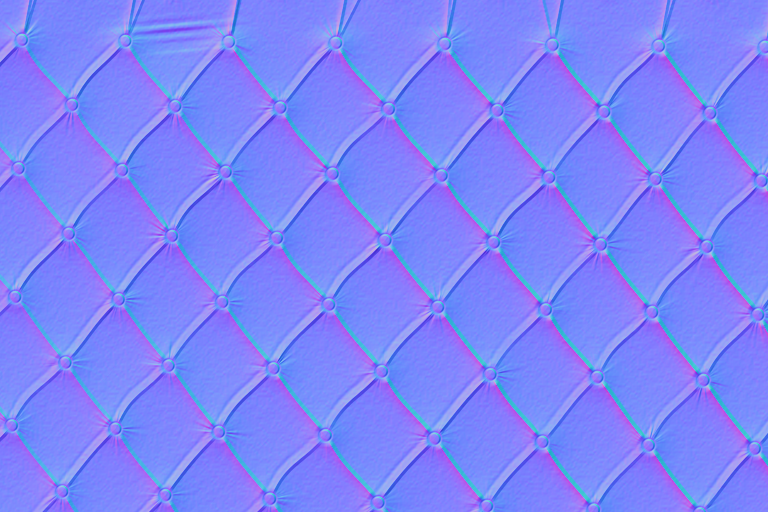
Give the GLSL for this texture map, as a WebGL 1 fragment shader.

```glsl
precision highp float;
// Tangent-space normal map of buttoned, diamond-tufted leather upholstery.
uniform vec2 u_resolution;

const float PI = 3.14159265;
const vec2 PITCH = vec2(0.207, 0.1256);  // button column and row spacing
const vec2 FIRST = vec2(0.045, 0.078);   // first button, from the top left
const float SEAM_GAP = 0.16;             // distance between parallel seams
const float REACH = 0.08;                // extent of the pull around seams and buttons
const float BUTTON_RADIUS = 0.0118;

float hash(vec2 p) {
  vec3 q = fract(vec3(p.xyx) * 0.1031);
  q += dot(q, q.yzx + 33.33);
  return fract((q.x + q.y) * q.z);
}

float noise(vec2 p) {
  vec2 i = floor(p), f = fract(p);
  f = f * f * f * (f * (f * 6.0 - 15.0) + 10.0);
  vec2 e = vec2(0.0, 1.0);
  return mix(mix(hash(i), hash(i + e.yx), f.x),
             mix(hash(i + e.xy), hash(i + e.yy), f.x), f.y);
}

float bell(float x) {
  return exp(-x * x);
}

// Column and row coordinates; columns crowd at the left, rows drift and fan out.
vec2 tuftGrid(vec2 p) {
  float x = p.x + 0.012 * bell((p.x - 0.5) / 0.35);
  float u = (x - FIRST.x) / PITCH.x;
  float v = (p.y - FIRST.y - 0.002 * u) / (PITCH.y + 0.00074 * u);
  return vec2(u + 0.016 * v, v);
}

// Signed distance to the closest seam, each segment bowed by its own amount.
float seamDistance(float across, float along, float bow, float sway) {
  float line = floor(across + 0.5);
  float segment = floor(along);
  float t = along - segment;
  float r = hash(vec2(line + 20.0, segment + 50.0));
  float bend = bow * (r + 0.3) * sin(PI * t) + sway * (r - 0.3) * sin(2.0 * PI * t);
  return (across - line + bend) * SEAM_GAP;
}

// Fold with a soft slope on one side and a crisp, narrow wall on the other.
float fold(float d, float softWidth, float wallWidth) {
  return d < 0.0 ? exp(d / softWidth) : max(1.0 - d / wallWidth, 0.0);
}

// Rounded fall of the padding toward a seam or button.
float padding(float d, float power) {
  return pow(max(1.0 - abs(d) / REACH, 0.0), power);
}

float pleat(vec2 grid, float lean) {
  float x = grid.x + lean * grid.y;
  float d = (x - floor(x + 0.5)) * PITCH.x;
  return fold(d, 0.007, 0.006);
}

float grain(vec2 p) {
  return 0.00034 * noise(p * 210.0) + 0.0003 * noise(p * 95.0 + 7.0)
       + 0.007 * noise(p * 3.5);
}

// Fine horizontal creases inside a soft patch.
float creasePatch(vec2 p, vec2 center, vec2 size) {
  vec2 q = (p - center) / size;
  float drift = 9.0 * (p.x - center.x);
  return 0.0045 * noise(vec2(p.x * 9.0, p.y * 95.0 + drift)) * exp(-dot(q, q));
}

// Flat disc, slightly tilted, with a thin raised rim.
float buttonShape(vec2 offset, float r) {
  float inside = 1.0 - smoothstep(BUTTON_RADIUS - 0.003, BUTTON_RADIUS, r);
  return 0.0014 * bell((r - BUTTON_RADIUS) / 0.0021)
       + inside * (0.10 * offset.y - 0.16 * offset.x);
}

// Uneven tension lines radiating from a button.
float tension(vec2 offset, float r, vec2 id) {
  vec2 direction = offset / max(r, 0.0005);
  float side = noise(direction * 1.3 + id * 5.0 + 90.0);
  float lines = noise(direction * 7.0 + id * 17.0 + 200.0) - 0.5;
  return 0.007 * side * side * lines * padding(r, 2.0);
}

float leatherHeight(vec2 p) {
  vec2 grid = tuftGrid(p);
  vec2 diagonal = grid.x + vec2(-0.5, 0.5) * grid.y;

  // Closest button
  vec2 id = floor(diagonal + 0.5);
  vec2 local = diagonal - id;
  vec2 offset = vec2(0.5 * (local.x + local.y), local.y - local.x) * PITCH;
  float r = length(offset);
  float clearOfButton = smoothstep(0.011, 0.024, r);

  // Diagonal seams, fading out above the first row
  float falling = seamDistance(diagonal.x, diagonal.y, 0.03, 0.02);
  float rising = seamDistance(diagonal.y, diagonal.x, 0.045, 0.035);
  float strength = mix(0.5, 1.1, clamp(p.x / 1.1, 0.0, 1.0));
  float uneven = 0.6 + 0.8 * noise(p * 13.0);
  float folds = 0.0072 * strength * fold(falling, 0.0085, 0.0075);
  folds += 0.0036 * uneven * fold(rising, 0.008, 0.006);
  folds -= 0.0011 * uneven * bell((rising + 0.014) / 0.0045);
  float pads = 0.0040 * padding(falling, 2.0) + 0.0030 * padding(rising, 2.0);
  float h = -folds * clearOfButton * smoothstep(-0.12, 0.08, grid.y);
  h -= pads * smoothstep(-0.3, 0.1, grid.y);

  // Upright pleats along the top edge
  float lean = mix(-0.18, 0.4, hash(vec2(floor(grid.x + 0.5) + 9.0, 4.0)));
  float top = 1.0 - smoothstep(-0.12, 0.02, grid.y);
  h -= top * clearOfButton * (0.0042 * pleat(grid, 0.1) + 0.003 * pleat(grid, lean));

  // Button, its hollow and the tension around it
  h += clearOfButton * tension(offset, r, id);
  h -= 0.0075 * padding(max(r, BUTTON_RADIUS), 3.0);
  h += buttonShape(offset, r);
  return h + grain(p) + creasePatch(p, vec2(0.35, 0.07), vec2(0.10, 0.04));
}

void main() {
  vec2 p = vec2(gl_FragCoord.x, u_resolution.y - gl_FragCoord.y) / u_resolution.y;
  vec2 e = vec2(0.0014, 0.0);
  vec2 slope = vec2(leatherHeight(p + e.xy) - leatherHeight(p - e.xy),
                    leatherHeight(p + e.yx) - leatherHeight(p - e.yx)) / (2.0 * e.x);
  vec3 normal = normalize(vec3(vec2(-0.02, 0.045) - slope, 1.0));
  gl_FragColor = vec4(0.5 + 0.495 * normal, 1.0);
}
```
